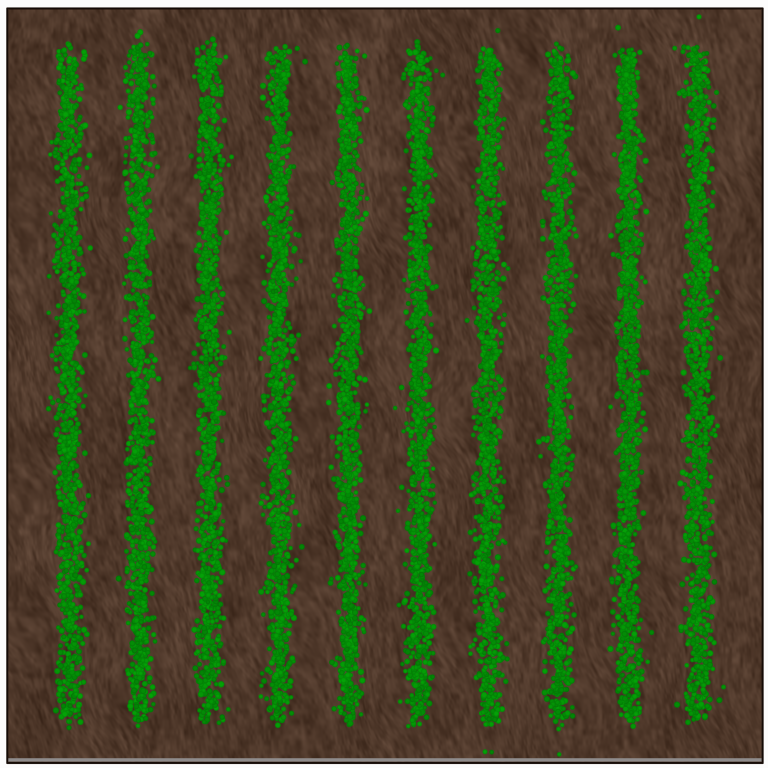
Give the GLSL for this pattern, as a three.js fragment shader.

```glsl
varying vec2 vUv;

const float ROWS = 10.0;
const int DOTS_PER_CELL = 12;
const float CELL_HEIGHT = 0.01;
const vec3 PAPER = vec3(0.99);
const vec3 INK = vec3(0.08, 0.04, 0.02);
const vec3 GREY = vec3(0.56, 0.55, 0.55);
const vec3 SOIL = vec3(0.31, 0.22, 0.165);
const vec3 LEAF = vec3(0.015, 0.6, 0.025);

float hash(vec2 p) {
  return fract(sin(dot(p, vec2(12.9898, 78.233))) * 43758.5453);
}

float noise(vec2 p) {
  vec2 i = floor(p);
  vec2 f = fract(p);
  f = f * f * (3.0 - 2.0 * f);
  return mix(mix(hash(i), hash(i + vec2(1.0, 0.0)), f.x),
             mix(hash(i + vec2(0.0, 1.0)), hash(i + 1.0), f.x), f.y);
}

// Normally distributed random value
float gaussian(vec2 seed) {
  float radius = sqrt(-2.0 * log(max(hash(seed), 0.003)));
  return radius * cos(6.2832 * hash(seed + 0.37));
}

float boxDistance(vec2 p, vec2 lower, vec2 upper) {
  vec2 d = abs(p - 0.5 * (lower + upper)) - 0.5 * (upper - lower);
  return length(max(d, 0.0)) + min(max(d.x, d.y), 0.0);
}

float fill(float distance, float softness) {
  return 1.0 - smoothstep(-softness, softness, distance);
}

// Short slanted fibres over broad blotches
vec3 soil(vec2 p, vec3 base) {
  float bend = 0.03 * (noise(p * vec2(14.0, 11.0)) - 0.5);
  vec2 q = vec2(p.x + 0.22 * p.y + bend, p.y);
  float fibre = noise(q * vec2(190.0, 65.0)) - 0.5;
  float grain = noise(q * vec2(330.0, 150.0) + 31.0) - 0.5;
  float blotch = noise(p * vec2(26.0, 14.0) + 7.0) - 0.5;
  float tone = 0.09 * fibre + 0.06 * grain + 0.055 * blotch;
  return base + tone * vec3(1.0, 0.88, 0.8);
}

// Overlapping round leaves scattered about the nearest row
vec3 plantRow(vec2 p, vec3 ground, vec3 leaf) {
  float row = clamp(floor(p.x * (ROWS + 1.0) + 0.5), 1.0, ROWS);
  float centre = row / (ROWS + 1.0);
  vec3 color = ground;
  for (int j = -1; j <= 1; j++) {
    float cell = floor(p.y / CELL_HEIGHT) + float(j);
    float along = cell * CELL_HEIGHT;
    float clump = noise(vec2(row * 7.3, along * 48.0));
    float spread = 0.0085 * (0.68 + 0.56 * clump);
    float wander = 0.004 * (noise(vec2(row * 5.1 + 60.0, along * 35.0)) - 0.5);
    for (int i = 0; i < DOTS_PER_CELL; i++) {
      vec2 seed = vec2(row * 17.0 + float(i), cell);
      float y = (cell + hash(seed + 0.71)) * CELL_HEIGHT;
      float x = centre + wander + spread * gaussian(seed);
      float chance = smoothstep(0.048, 0.076, y) * (1.0 - smoothstep(0.922, 0.95, y));
      float alive = step(hash(seed + 0.53), chance);
      float size = mix(0.0028, 0.0041, hash(seed + 0.19));
      float d = length(p - vec2(x, y)) - size;
      float shade = mix(0.86, 1.06, hash(seed + 0.83));
      shade *= 1.0 - 0.12 * smoothstep(-0.0025, 0.0, d);
      color = mix(color, leaf * shade, alive * fill(d, 0.001));
    }
  }
  return color;
}

void main() {
  vec2 p = vUv;
  vec3 field = plantRow(p, soil(p, SOIL), LEAF);

  // Pale strip along the lower edge
  float strip = fill(abs(p.y - 0.0105) - 0.0022, 0.0008);
  field = mix(field, GREY, strip);

  // Thin dark frame on a white margin
  float frame = boxDistance(p, vec2(0.0095, 0.0065), vec2(0.993, 0.989));
  vec3 color = mix(PAPER, field, fill(frame, 0.0008));
  color = mix(color, INK, fill(abs(frame) - 0.0013, 0.0009));
  gl_FragColor = vec4(color, 1.0);
}
```
